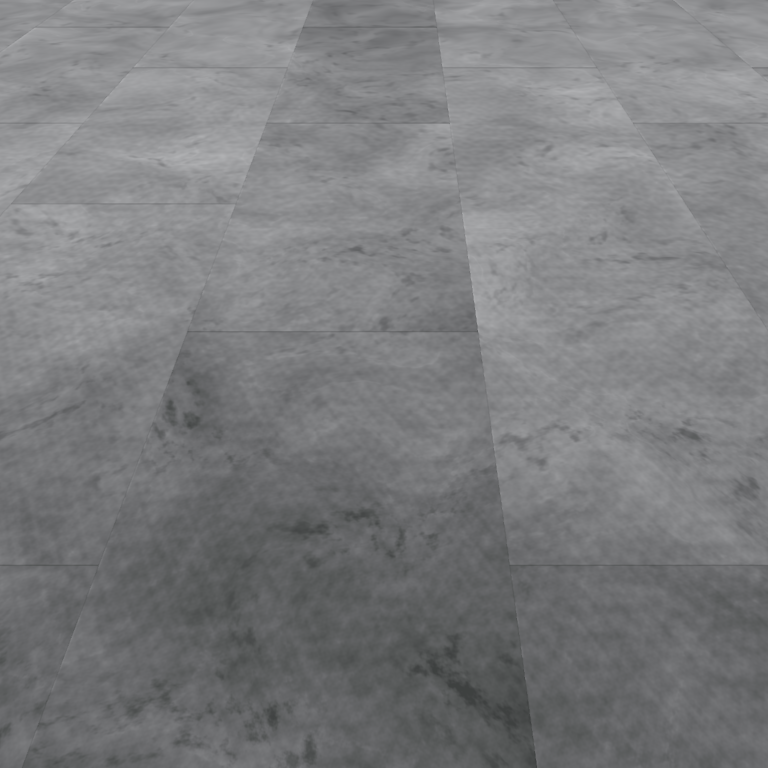
A three.js fragment shader for this texture:

```glsl
// Floor of staggered grey concrete tiles, receding in perspective.
varying vec2 vUv;

float hash(vec2 p) {
  return fract(sin(dot(p, vec2(127.1, 311.7))) * 43758.5);
}

vec2 gradientAt(vec2 cell) {
  float angle = 6.2832 * hash(cell);
  return vec2(cos(angle), sin(angle));
}

float gradientNoise(vec2 p) {
  vec2 i = floor(p), f = p - i;
  vec2 w = f * f * f * (f * (f * 6.0 - 15.0) + 10.0);
  vec2 e = vec2(1.0, 0.0);
  float low = mix(dot(gradientAt(i), f), dot(gradientAt(i + e), f - e), w.x);
  float high = mix(dot(gradientAt(i + e.yx), f - e.yx),
                   dot(gradientAt(i + 1.0), f - 1.0), w.x);
  return mix(low, high, w.y);
}

// Octaves too fine for the receding surface fade out
float fbm(vec2 p, float frequency, float depth) {
  float sum = 0.0, amplitude = 0.5;
  for (int i = 0; i < 6; i++) {
    float rate = frequency * 2.5 / (depth * depth);
    float visible = 1.0 - smoothstep(180.0, 600.0, rate);
    sum += amplitude * visible * gradientNoise(p * frequency + float(i) * 17.3);
    frequency *= 2.07;
    amplitude *= 0.68;
  }
  return sum;
}

vec3 floorColor(vec2 uv) {
  // Perspective: depth is measured down from the horizon above the canvas
  float depth = 1.303 - uv.y;
  float slope = (uv.x - 0.523) / depth;
  float across = (slope - 0.1354) / 0.515;
  float column = floor(across);
  float along = 1.0 / (depth * 0.797) - 1.2075 + 0.5 * mod(column, 2.0);

  // Columns on the right hold tiles of double length
  float tileLength = column < 0.0 ? 1.0 : 2.0;
  along /= tileLength;
  vec2 tile = vec2(column, floor(along));
  vec2 local = vec2(across, along) - tile;
  vec2 seed = vec2(hash(tile + 3.7), hash(tile + 9.2)) * 60.0;
  vec2 p = vec2(local.x, local.y * 2.0 * tileLength) + seed;

  // Light falls off towards the viewer; each tile has its own tone
  float grey = mix(0.415, 0.565, smoothstep(0.1, 0.85, uv.y));
  grey -= 0.03 * smoothstep(0.86, 1.0, uv.y);
  grey += 0.05 * (hash(tile + 5.1) - 0.5);
  grey += column == -1.0 ? -0.03 : 0.018;

  // Cloudy patches, warped mottling and fine grain
  vec2 warp = vec2(gradientNoise(p * 1.9), gradientNoise(p * 1.9 + 31.0));
  float cloud = gradientNoise(p * 1.25 + warp * 0.5 + 8.0);
  float mottle = fbm(p + warp * 0.25, 2.8, depth);
  float grain = fbm(p + 40.0, 26.0, depth);
  grey += 0.085 * cloud + 0.13 * mottle + 0.085 * grain;

  // Crumbly dark wear, gathered in patches
  float patches = smoothstep(-0.2, 0.4, gradientNoise(p * 2.3 + warp + 19.0) + 0.3 * mottle);
  float pits = smoothstep(0.0, 0.42, fbm(p + warp * 0.15 + 70.0, 11.0, depth) + 0.2 * grain);
  grey -= 0.12 * patches * pits;

  // Faint pale scuffs, broken up by the grain
  float vein = abs(gradientNoise(p * 3.1 + warp + 52.0) + 0.6 * mottle);
  grey += 0.02 * (1.0 - smoothstep(0.0, 0.06, vein)) * smoothstep(-0.1, 0.3, cloud + grain);

  // Joints, with distances in canvas units; long edges are chipped and pale
  float sideScale = 0.515 * depth / sqrt(1.0 + slope * slope);
  float side = min(local.x, 1.0 - local.x) * sideScale;
  float end = min(local.y, 1.0 - local.y) * tileLength * 0.797 * depth * depth;
  float chips = smoothstep(-0.1, 0.2, mottle + grain);
  grey += 0.04 * chips * (1.0 - smoothstep(0.0005, 0.003, local.x * sideScale));
  grey -= 0.035 * (1.0 - smoothstep(0.0002, 0.0013, side));
  grey -= 0.085 * (1.0 - smoothstep(0.0002, 0.0013, end));

  // Cool tint, leaning green in the darkest stains
  vec3 tint = mix(vec3(-0.006, 0.003, 0.002), vec3(-0.003, 0.0, 0.008),
                  smoothstep(0.33, 0.42, grey));
  return vec3(clamp(grey, 0.25, 0.7)) + tint;
}

void main() {
  // Four samples smooth the tile edges
  vec3 color = vec3(0.0);
  for (int i = 0; i < 4; i++) {
    vec2 offset = vec2(mod(float(i), 2.0), floor(float(i) / 2.0)) - 0.5;
    color += 0.25 * floorColor(vUv + offset * 0.0009);
  }
  gl_FragColor = vec4(color, 1.0);
}
```
